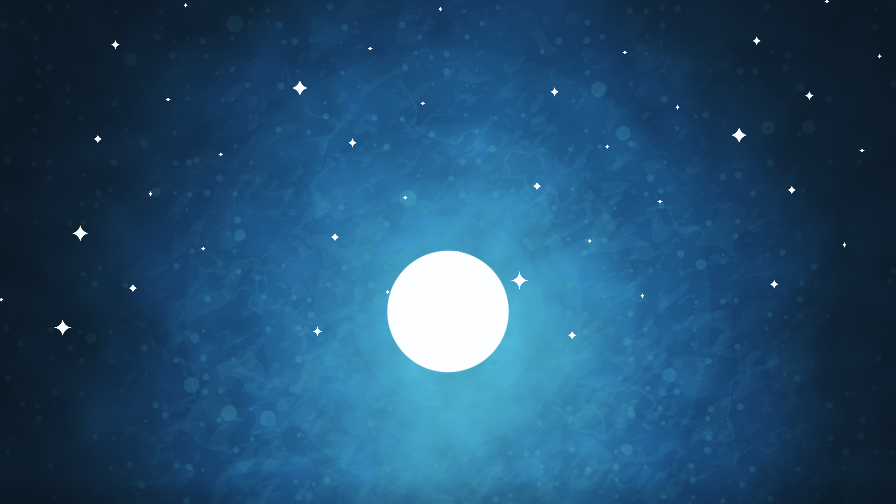
This background is drawn by a Shadertoy shader. Its source:

```glsl
// Full white moon in a grainy blue night sky with halo rings and four-pointed stars.

const float MOON_RADIUS = 0.1205;
const vec3 WHITE = vec3(0.99, 0.995, 1.0);
const vec3 PAINT = vec3(0.27, 0.64, 0.75);

// Hash without sine
float hash(vec2 p) {
    vec3 q = fract(vec3(p.xyx) * 0.1031);
    q += dot(q, q.yzx + 33.33);
    return fract((q.x + q.y) * q.z);
}

float noise(vec2 p) {
    vec2 i = floor(p), f = fract(p);
    f = f * f * (3.0 - 2.0 * f);
    return mix(mix(hash(i), hash(i + vec2(1, 0)), f.x),
               mix(hash(i + vec2(0, 1)), hash(i + vec2(1, 1)), f.x), f.y);
}

float fbm(vec2 p) {
    float sum = 0.0, amp = 0.5;
    for (int i = 0; i < 5; i++) {
        sum += amp * noise(p);
        p = mat2(1.6, 1.2, -1.2, 1.6) * p + 7.3;
        amp *= 0.5;
    }
    return sum / 0.97;
}

// Coverage of a shape from its signed distance
float fill(float dist, float px) {
    return 1.0 - smoothstep(-px, px, dist);
}

float blend(float a, float b, float x) {
    return clamp((x - a) / (b - a), 0.0, 1.0);
}

// Sky colour by distance from the heart of the glow
vec3 skyRamp(float d) {
    vec3 c = vec3(0.26, 0.61, 0.74);
    c = mix(c, vec3(0.17, 0.46, 0.65), blend(0.10, 0.27, d));
    c = mix(c, vec3(0.11, 0.335, 0.54), blend(0.27, 0.42, d));
    c = mix(c, vec3(0.08, 0.235, 0.39), blend(0.42, 0.60, d));
    c = mix(c, vec3(0.058, 0.14, 0.215), blend(0.60, 0.77, d));
    return mix(c, vec3(0.045, 0.10, 0.155), blend(0.77, 0.96, d));
}

// Irregular paint flecks at three sizes
float flecks(vec2 p, float density) {
    float sum = 0.0, scale = 20.0;
    for (int i = 0; i < 3; i++) {
        vec2 q = mat2(0.9, -0.4, 0.4, 0.9) * p * scale * vec2(0.8, 1.25);
        q += 1.6 * noise(q * 0.9 + 19.0);
        float cut = 0.84 - 0.24 * density;
        sum += 0.33 * smoothstep(cut, cut + 0.05, noise(q));
        scale *= 1.8;
    }
    return sum;
}

// Round droplets, at most one in each grid cell
float droplets(vec2 p, float scale, float chance, float px) {
    vec2 cell = floor(p * scale);
    vec2 offset = 0.3 + 0.4 * vec2(hash(cell + 3.1), hash(cell + 8.7));
    float radius = mix(0.07, 0.24, hash(cell + 15.3));
    float dist = (length(fract(p * scale) - offset) - radius) / scale;
    return step(hash(cell + 41.0), chance) * fill(dist, px);
}

float sparkle(vec2 p, float size, float px) {
    vec2 a = pow(abs(p), vec2(0.62));
    return fill(pow(a.x + a.y, 1.0 / 0.62) - size, px);
}

// Evenly spread stars above the horizon, the largest first
float stars(vec2 p, float aspect, float px) {
    float sum = 0.0;
    for (int i = 0; i < 40; i++) {
        vec2 spot = fract(vec2(0.07, 0.03) + float(i) * vec2(0.7549, 0.5698));
        spot = vec2(spot.x * aspect, 0.33 + 0.67 * spot.y);
        float size = i < 5 ? 0.0175 : (i < 18 ? 0.0098 : 0.0052);
        sum = max(sum, sparkle(p - spot, size, px));
    }
    return sum;
}

void mainImage(out vec4 fragColor, in vec2 fragCoord) {
    vec2 p = fragCoord / iResolution.y;
    float px = 0.8 / iResolution.y;
    float aspect = iResolution.x / iResolution.y;
    float moonDist = length(p - vec2(0.5 * aspect, 0.382));

    // Glow, centred a little below and right of the moon
    vec2 toGlow = (p - vec2(0.5 * aspect + 0.03, 0.29)) * vec2(1.0, 0.86);
    float grime = fbm(p * 6.0);
    float d = length(toGlow) + 0.12 * (grime - 0.5);
    vec3 col = skyRamp(d) * (0.88 + 0.24 * fbm(p * 17.0 + 5.0));
    float glow = 1.0 - smoothstep(0.1, 0.88, d);

    // Halo rings
    for (int i = 0; i < 4; i++) {
        float ring = fill(moonDist - 0.19 * pow(1.4, float(i)), px);
        col += ring * vec3(0.008, 0.018, 0.018);
    }

    // Paint texture, thicker toward the lower sky
    float density = glow * (1.0 - 0.6 * smoothstep(0.3, 0.85, p.y)) + 0.5 * (grime - 0.5);
    col = mix(col, PAINT, flecks(p, density) * glow * 0.5);
    float drops = droplets(p, 14.0, 0.10, px) + droplets(p + 3.7, 33.0, 0.22, px);
    col = mix(col, PAINT, min(drops, 1.0) * (0.06 + 0.38 * glow));
    float crack = 1.0 - smoothstep(0.0, 0.012, abs(fbm(p * 4.0 + 2.0) - 0.5));
    col = mix(col, PAINT, crack * smoothstep(0.5, 0.7, noise(p * 5.0)) * glow * 0.25);
    col *= mix(0.86, 1.0, smoothstep(0.0, 0.07, p.y));

    // Stars and moon
    col = mix(col, WHITE, stars(p, aspect, px));
    col = mix(col, WHITE, fill(moonDist - MOON_RADIUS, px));
    fragColor = vec4(col, 1.0);
}
```
